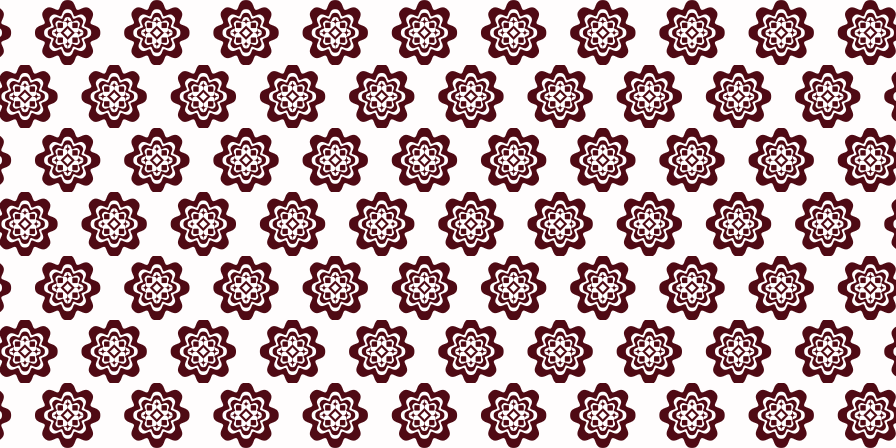
A WebGL 1 fragment shader for this pattern:

```glsl
precision highp float;
// Seven staggered rows of maroon eight-lobed rosettes on near-white.
// Each rosette nests scaled copies of one wavy contour, then adds stars,
// rounded squares and a hollow diamond in its heart, folded by symmetry.
uniform vec2 u_resolution;

// Approximate distance to the lobed outline, scaled about the centre.
float lobedOutline(vec2 p, float scale) {
  float a = 8.0 * atan(p.y, p.x + 1e-5);
  float radius = 38.0 + 5.0 * cos(a) - cos(2.0 * a);
  float slope = (16.0 * sin(2.0 * a) - 40.0 * sin(a)) / radius;
  return (length(p) - scale * radius) / sqrt(1.0 + slope * slope);
}

float roundedSquare(vec2 p, float halfSize, float corner) {
  vec2 q = abs(p) - halfSize + corner;
  return length(max(q, 0.0)) + min(max(q.x, q.y), 0.0) - corner;
}

// Four-pointed star: the gap left between four circles.
float star(vec2 p, float reach) {
  vec2 q = abs(p);
  float gap = reach - length(q - reach);
  return max(-gap * -1.0, max(q.x, q.y) - reach);
}

float diamondRing(vec2 p, float radius, float halfWidth) {
  return abs((abs(p.x) + abs(p.y) - radius) * 0.7071) - halfWidth;
}

float rosette(vec2 p) {
  // Outer petals and the inner wavy band
  float petals = max(lobedOutline(p, 1.0), -lobedOutline(p, 0.72));
  float band = max(lobedOutline(p, 0.61), -lobedOutline(p, 0.48));
  float d = min(petals, band);

  // Heart, folded into one eighth
  vec2 q = abs(p);
  if (q.y > q.x) q = q.yx;
  d = min(d, star(q - vec2(14.5, 0.0), 4.2));
  d = min(d, roundedSquare(q - 9.5, 3.5, 1.4));
  return min(d, diamondRing(p, 7.2, 1.4));
}

void main() {
  vec2 uv = gl_FragCoord.xy / u_resolution.y;

  // Staggered lattice, measured in canvas heights
  vec2 pitch = vec2(0.1991, 0.1423);
  float row = clamp(floor((uv.y - 0.5) / pitch.y + 0.5), -3.0, 3.0);
  float start = mix(0.2548, 0.151, mod(row, 2.0));
  vec2 p = vec2(
    (fract((uv.x - start) / pitch.x + 0.5) - 0.5) * pitch.x,
    uv.y - 0.5 - row * pitch.y);

  // Rosette units: 576 to one canvas height
  float pixel = 576.0 / u_resolution.y;
  float ink = clamp(0.5 - rosette(p * 576.0) / pixel, 0.0, 1.0);

  vec3 paper = vec3(1.0, 0.993, 0.993);
  vec3 maroon = vec3(0.31, 0.04, 0.08);
  gl_FragColor = vec4(mix(paper, maroon, ink), 1.0);
}
```
